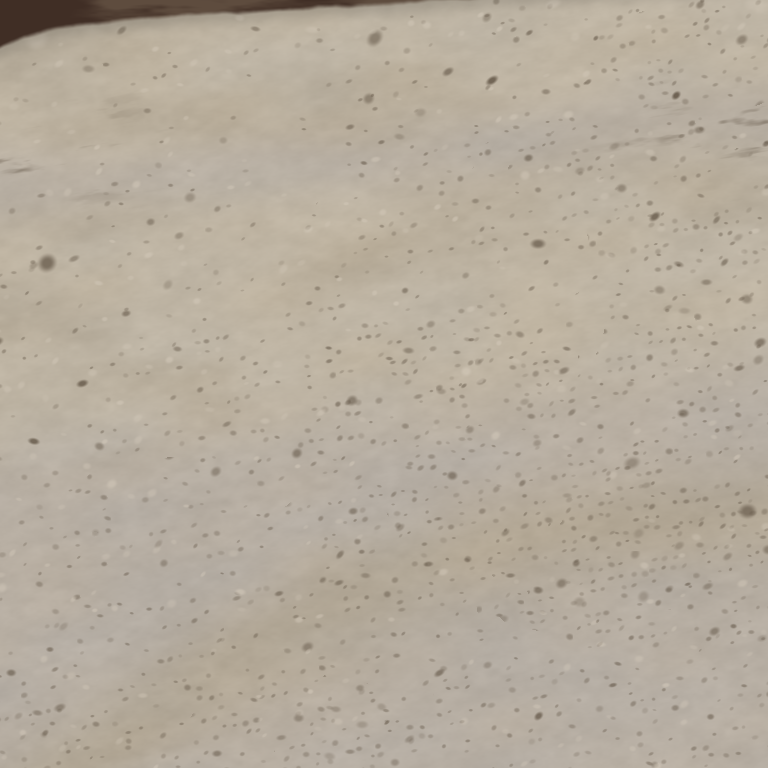
This texture is drawn by a WebGL 2 fragment shader. Its source:

```glsl
#version 300 es
precision highp float;

uniform vec2 u_resolution;
out vec4 fragColor;

const vec3 SAND = vec3(0.748, 0.708, 0.640);
const vec3 GREY = vec3(0.715, 0.682, 0.640);
const vec3 TAN = vec3(0.695, 0.650, 0.575);
const vec3 SPECK = vec3(0.37, 0.32, 0.26);
const vec3 PEBBLE = vec3(0.84, 0.80, 0.74);
const vec3 KERB_DARK = vec3(0.25, 0.18, 0.145);
const vec3 KERB_LIGHT = vec3(0.37, 0.30, 0.245);
const float SLANT = 0.16;          // direction of the streaks, radians
const float GRAIN_CONTRAST = 0.045;
const float MOTTLE_CONTRAST = 0.035;
const float KERB_SOFTNESS = 0.004;

float hash(vec2 p) {
    return fract(sin(dot(p, vec2(127.1, 311.7))) * 43758.5453);
}

float noise(vec2 p) {
    vec2 i = floor(p);
    vec2 f = fract(p);
    f = f * f * (3.0 - 2.0 * f);
    return mix(mix(hash(i), hash(i + vec2(1, 0)), f.x),
               mix(hash(i + vec2(0, 1)), hash(i + vec2(1, 1)), f.x), f.y);
}

float fbm(vec2 p) {
    float sum = 0.0;
    float amplitude = 0.5;
    for (int i = 0; i < 4; i++) {
        sum += amplitude * noise(p);
        p = p * 2.03 + 17.3;
        amplitude *= 0.5;
    }
    return sum / 0.9375;
}

mat2 rotation(float angle) {
    float c = cos(angle);
    float s = sin(angle);
    return mat2(c, -s, s, c);
}

float band(float offset, float halfWidth) {
    return exp(-offset * offset / (halfWidth * halfWidth));
}

// Soft slanted ovals, at most one in each cell of a jittered grid
float specks(vec2 p, float cells, float size, float density, float seed) {
    vec2 grid = p * cells;
    vec2 cell = floor(grid) + seed;
    vec2 jitter = vec2(hash(cell + 3.1), hash(cell + 7.7));
    vec2 d = fract(grid) - mix(vec2(0.3), vec2(0.7), jitter);
    d = rotation((hash(cell + 11.3) - 0.4) * 1.2) * d / cells;
    float radius = size * mix(0.6, 1.2, hash(cell + 5.9));
    float aspect = mix(1.1, 2.0, hash(cell + 9.2));
    float oval = 1.0 - smoothstep(0.35, 1.25, length(d * vec2(1.0, aspect)) / radius);
    float strength = mix(0.35, 1.0, hash(cell + 13.7));
    return oval * strength * step(hash(cell), density);
}

void main() {
    vec2 uv = gl_FragCoord.xy / u_resolution;
    vec2 along = rotation(SLANT) * uv;
    vec2 warped = uv + 0.07 * (vec2(fbm(along * vec2(3.0, 6.0)),
                                    fbm(along * vec2(3.0, 6.0) + 31.0)) - 0.5);

    // Broad drifts of sand, grey dust and tan earth
    float upperGrey = band(warped.y - 0.76 - 0.09 * warped.x, 0.045);
    float lowerGrey = 1.0 - smoothstep(-0.09, 0.07, warped.y - 0.42 - 0.13 * warped.x);
    float fromRight = 1.0 - warped.x;
    float path = band(warped.y - 0.33 + 0.40 * fromRight * fromRight, 0.065);
    float tanPatch = smoothstep(0.50, 0.72, fbm(along * vec2(3.5, 9.0) + 5.0));
    vec3 color = mix(SAND, TAN, 0.55 * tanPatch);
    color = mix(color, GREY, max(0.75 * upperGrey, 0.95 * lowerGrey));
    color = mix(color, TAN, 0.85 * path);

    // Mottling and fine streaked grain
    color += MOTTLE_CONTRAST * (fbm(along * vec2(14.0, 30.0)) - 0.5);
    color += GRAIN_CONTRAST * (fbm(along * vec2(55.0, 95.0) + 9.0) - 0.5);
    color += 0.012 * (noise(along * vec2(9.0, 20.0) + 40.0) - 0.5) * vec3(1.0, 0.2, -1.0);

    // Broken dark furrows along the upper drift
    float furrow = smoothstep(0.62, 0.80, fbm(along * vec2(13.0, 55.0) + 21.0));
    float sides = smoothstep(0.22, 0.48, abs(uv.x - 0.5));
    float furrowZone = band(uv.y - 0.80 - 0.03 * uv.x, 0.06);
    color = mix(color, SPECK, 0.55 * furrow * furrowZone * sides);

    // Dark grit, denser toward the lower right
    float coverage = smoothstep(-0.1, 1.1, uv.x * 0.75 + 0.55 * (1.0 - uv.y));
    coverage *= mix(0.5, 1.3, noise(along * vec2(5.0, 9.0) + 60.0));
    float fineGrit = specks(along, 72.0, 0.0045, 0.42 * coverage, 1.0);
    float mediumGrit = specks(along + 0.37, 36.0, 0.0068, 0.26 * coverage, 23.0);
    float largeGrit = specks(along + 0.71, 13.0, 0.0110, 0.07, 47.0);
    color = mix(color, SPECK, 0.42 * fineGrit);
    color = mix(color, SPECK, 0.58 * mediumGrit);
    color = mix(color, SPECK, 0.85 * largeGrit);

    // Pale chips, larger beside the kerb
    float kerbEdge = 0.968 + 0.055 * uv.x - 0.03 * exp(-14.0 * uv.x);
    float nearKerb = band(uv.y - kerbEdge + 0.02, 0.025);
    float chips = specks(along + 0.19, 42.0, 0.0065, 0.11, 71.0);
    float largeChips = specks(along + 0.53, 16.0, 0.0160, 0.45, 89.0) * nearKerb;
    color = mix(color, PEBBLE, max(0.50 * chips, 0.65 * largeChips));

    // Kerb with a soft shadow at its foot
    float rise = uv.y - kerbEdge + 0.006 * (fbm(uv * 28.0) - 0.5);
    color *= 1.0 - 0.13 * smoothstep(-0.025, 0.0, rise);
    float kerbTone = fbm(uv * vec2(12.0, 50.0) + 3.0) * smoothstep(0.0, 0.18, uv.x);
    vec3 kerb = mix(KERB_DARK, KERB_LIGHT, smoothstep(0.3, 0.7, kerbTone));
    color = mix(color, kerb, smoothstep(-KERB_SOFTNESS, KERB_SOFTNESS, rise));

    fragColor = vec4(color, 1.0);
}
```
